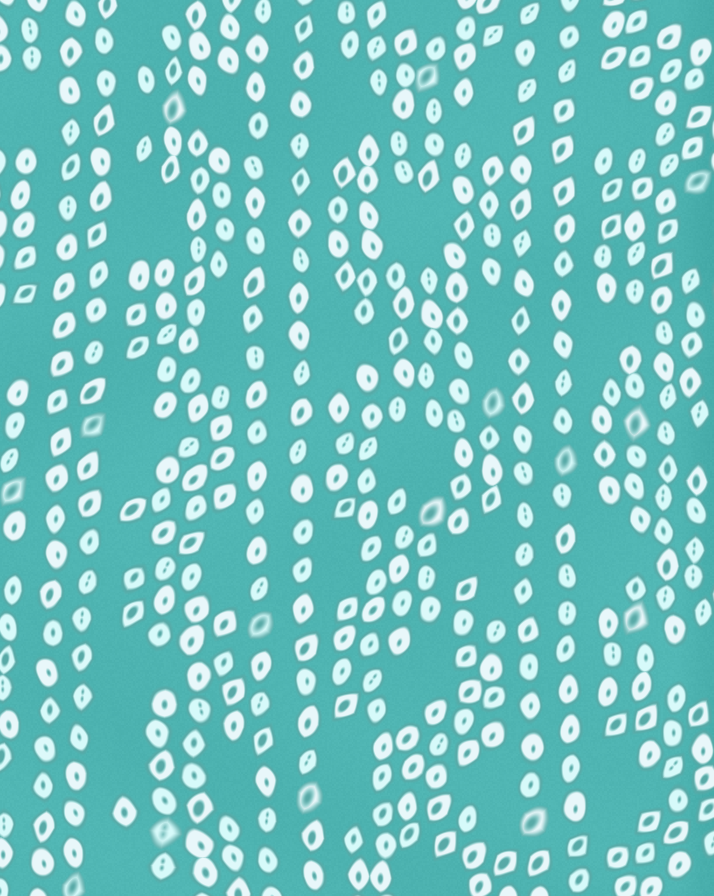
Write a WebGL 2 fragment shader that draws this pattern.

```glsl
#version 300 es
precision highp float;

uniform vec2 u_resolution;
out vec4 fragColor;

float hash(vec2 p) {
  vec3 q = fract(p.xyx * 0.1031);
  q += dot(q, q.yzx + 33.33);
  return fract((q.x + q.y) * q.z);
}

// Slow sideways lean of the cloth, stronger on the left
float drift(vec2 p) {
  float bow = p.y - 0.62;
  return mix(0.038 * (p.y - 0.5), 0.05 * bow * bow, smoothstep(0.1, 0.27, p.x));
}

// One resist dot: x = white paint, y = dull rim, z = tint
vec3 resistDot(vec2 p, vec2 id, float lean) {
  float h = hash(id + 3.7), k = hash(id + 71.3);
  float angle = lean + (h - 0.5) * 0.7;
  float c = cos(angle), s = sin(angle);
  vec2 size = vec2(0.0104, 0.0147) * (0.87 + 0.26 * k);
  vec2 q = mat2(c, s, -s, c) * p / size;

  // Outline between ellipse and rounded diamond
  float r = mix(length(q), 0.82 * (abs(q.x) + abs(q.y)), 0.5 * h);
  r += 0.05 * sin(3.0 * q.x + 20.0 * h) + 0.04 * sin(4.0 * q.y + 20.0 * k);
  float outer = (r - 1.0) * size.x;

  // Teal eye, sometimes split into two specks
  vec2 eye = q * vec2(1.0, 0.75) + 0.25 * (vec2(h, k) - 0.5);
  float radius = mix(0.17, 0.46, h * h);
  if (k < 0.2) {
    eye.y = abs(eye.y) - 0.22;
    radius = 0.13;
  }
  float inner = (radius - length(eye)) * size.x;

  float soft = max(h > 0.95 ? 0.004 : 0.0016, 0.7 / u_resolution.y);
  float paint = 1.0 - smoothstep(-soft, soft, max(outer, inner));
  float rim = 1.0 - smoothstep(0.001, 0.0045, outer);
  return vec3(paint, rim, paint * k);
}

// Zigzags and diamonds that the scattered dots follow
bool inMotif(vec2 p) {
  float zig = abs(fract(p.y / 0.25) * 2.0 - 1.0);
  float swing = 2.0 * zig - 1.0;
  if (p.x < 0.034) return zig > 0.2;
  if (p.x > 0.147 && p.x < 0.256) return abs((p.x - 0.202) / 0.055 - swing) < 1.05;
  if (p.x > 0.373 && p.x < 0.551) return abs(abs(p.x - 0.462) / 0.089 - zig) < 0.48;
  return p.x > 0.664 && abs((p.x - 0.735) / 0.07 + swing) < 1.05;
}

// Paired vertical rows
vec3 rowDots(vec2 p, float lean) {
  vec2 pairs[3] = vec2[3](vec2(0.065, 0.101), vec2(0.284, 0.334), vec2(0.582, 0.628));
  vec3 ink = vec3(0.0);
  for (int n = 0; n < 6; n++) {
    float x = pairs[n / 2][n % 2];
    if (abs(p.x - x) > 0.03) continue;
    float shift = hash(vec2(n, 9.0));
    for (int j = -1; j <= 1; j++) {
      vec2 id = vec2(float(n) + 200.0, floor(p.y / 0.043 + shift) + float(j));
      vec2 jitter = (vec2(hash(id), hash(id + 17.0)) - 0.5) * 0.006;
      vec2 center = vec2(x, (id.y + 0.5 - shift) * 0.043) + jitter;
      ink = max(ink, resistDot(p - center, id, lean * 0.7));
    }
  }
  return ink;
}

// Jittered cells, kept only inside the motifs
vec3 scatteredDots(vec2 p, float lean) {
  vec2 cell = vec2(0.033, 0.037);
  vec3 ink = vec3(0.0);
  for (int i = -1; i <= 1; i++) {
    float column = floor(p.x / cell.x) + float(i);
    float shift = hash(vec2(column, 41.0));
    for (int j = -1; j <= 1; j++) {
      vec2 id = vec2(column, floor(p.y / cell.y + shift) + float(j));
      vec2 jitter = (vec2(hash(id + 50.0), hash(id + 90.0)) - 0.5) * vec2(0.012, 0.008);
      vec2 center = (id + 0.5 - vec2(0.0, shift)) * cell + jitter;
      if (inMotif(center)) ink = max(ink, resistDot(p - center, id + 50.0, lean));
    }
  }
  return ink;
}

void main() {
  vec2 p = gl_FragCoord.xy / u_resolution.y;
  float width = u_resolution.x / u_resolution.y;
  vec2 cloth = vec2(p.x - drift(p), p.y);
  float lean = 0.25 + 0.4 * sin(7.0 * p.y + 6.0 * p.x - 3.0);
  vec3 ink = max(rowDots(cloth, lean), scatteredDots(cloth, lean));

  // Dyed ground with faint mottling, grain and darker sides
  float mottle = sin(9.0 * p.x + 4.0 * sin(5.0 * p.y)) * sin(8.0 * p.y + 3.0 * p.x);
  float grain = hash(floor(p * 512.0)) - 0.5;
  vec3 color = vec3(0.31, 0.71, 0.70) + 0.012 * mottle + 0.018 * grain;
  color -= 0.035 * smoothstep(width - 0.05, width, p.x);
  color = mix(color, vec3(0.35, 0.66, 0.65), ink.y * 0.9);

  // Bleached paint, cool or neutral
  vec3 white = mix(vec3(0.84, 0.98, 0.98), vec3(0.91, 0.97, 0.98), smoothstep(0.35, 0.65, ink.z));
  fragColor = vec4(mix(color, white, ink.x), 1.0);
}
```
